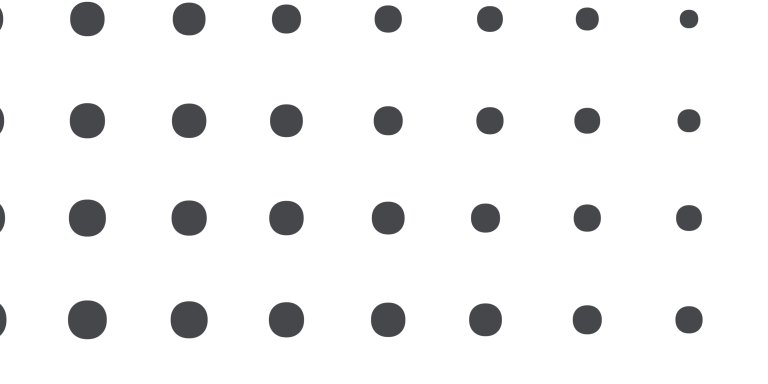
Give the GLSL for this pattern, as a Shadertoy shader.

```glsl
const vec3 PAPER = vec3(1.0);
const vec3 INK = vec3(0.275, 0.278, 0.294);

const float LATTICE = 0.01152;               // fine step that dot centres snap to
const float SPACING = 68.0 / 3.0;            // dot spacing in lattice steps
const vec2 FIRST_DOT = vec2(0.2276, 0.9505); // top dot of the first full column

// Dot radius for each diagonal, from lower left to upper right
const float RADII[11] = float[11](
    0.0542, 0.0505, 0.0482, 0.0458, 0.0448, 0.0427,
    0.0378, 0.0354, 0.0336, 0.0299, 0.0240);

// Grid position snapped to the lattice; lower rows lean slightly left
vec2 dotCentre(float column, float row) {
    vec2 steps = vec2(column * SPACING - 0.025 * column * row, -row * SPACING);
    return FIRST_DOT + LATTICE * floor(steps + 0.5);
}

// Slightly squared circle
float squircleDistance(vec2 p, float radius, float power) {
    vec2 q = pow(abs(p) + 1e-5, vec2(power));
    return pow(q.x + q.y, 1.0 / power) - radius;
}

float coverage(float dist, float pixel) {
    return 1.0 - smoothstep(-0.7 * pixel, 0.7 * pixel, dist);
}

void mainImage(out vec4 fragColor, in vec2 fragCoord) {
    float pixel = 1.0 / iResolution.y;
    vec2 uv = fragCoord * pixel;
    float ink = 0.0;

    // Four rows of dots shrinking along the diagonal
    for (int row = 0; row < 4; row++) {
        for (int column = -1; column < 7; column++) {
            float radius = RADII[column - row + 4];
            vec2 centre = dotCentre(float(column), float(row));
            float dist = squircleDistance(uv - centre, radius, 2.2);
            ink = max(ink, coverage(dist, pixel));
        }
    }

    fragColor = vec4(mix(PAPER, INK, ink), 1.0);
}
```
